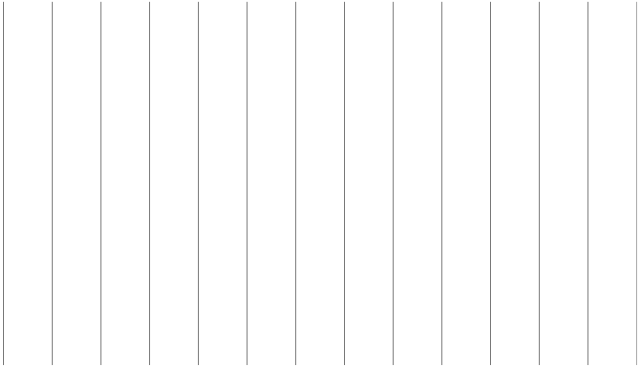
Give the GLSL for this pattern, as a WebGL 1 fragment shader.

```glsl
precision highp float;
// Fourteen thin grey vertical rules, evenly spaced on white paper.

uniform vec2 u_resolution;

// Horizontal sizes are fractions of canvas width, vertical of canvas height.
const float LINE_COUNT = 14.0;
const float FIRST_LINE = 0.0055;
const float SPACING = 0.0761;
const float LINE_WIDTH = 0.00127;
const float LINE_BOTTOM = 0.008;
const float LINE_TOP = 0.995;
const float LAST_LINE_INK = 0.65;
const vec3 PAPER = vec3(1.0);
const vec3 INK = vec3(0.35);

// Share of a pixel of the given size that lies between two edges.
float coverage(float position, float low, float high, float pixel) {
  float left = max(position - 0.5 * pixel, low);
  float right = min(position + 0.5 * pixel, high);
  return clamp((right - left) / pixel, 0.0, 1.0);
}

void main() {
  vec2 uv = gl_FragCoord.xy / u_resolution;
  vec2 pixel = 1.0 / u_resolution;

  // Nearest rule and the signed distance to its centre.
  float index = floor((uv.x - FIRST_LINE) / SPACING + 0.5);
  index = clamp(index, 0.0, LINE_COUNT - 1.0);
  float offset = uv.x - FIRST_LINE - index * SPACING;

  float line = coverage(offset, -0.5 * LINE_WIDTH, 0.5 * LINE_WIDTH, pixel.x);
  line *= coverage(uv.y, LINE_BOTTOM, LINE_TOP, pixel.y);

  // The rightmost rule is fainter.
  line *= mix(1.0, LAST_LINE_INK, step(LINE_COUNT - 1.5, index));

  gl_FragColor = vec4(mix(PAPER, INK, line), 1.0);
}
```
